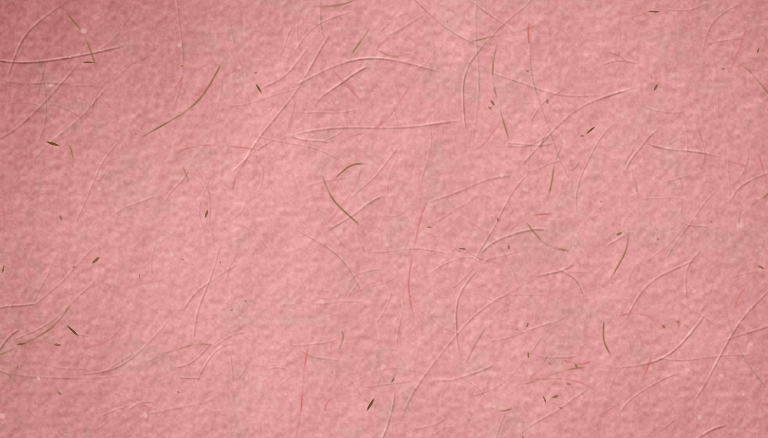
Give the GLSL for this texture, as a WebGL 2 fragment shader.

```glsl
#version 300 es
precision highp float;
// Pink handmade paper with plant fibres pressed into it. Layered value noise is
// lit as relief; curved fibres are scattered by hashed loops, as raised ridges
// or as thin coloured hairs, and small flecks are sprinkled on top.
uniform vec2 u_resolution;
out vec4 outColor;

const vec2 LIGHT = vec2(-0.5, 0.866);

// Integer hash: four random values in 0..1
vec4 random4(ivec2 cell, int seed) {
    uvec4 v = uvec4(ivec4(cell, seed, seed * 7 + 3)) * 1664525u + 1013904223u;
    for (int i = 0; i < 2; i++) {
        v.x += v.y * v.w;
        v.y += v.z * v.x;
        v.z += v.x * v.y;
        v.w += v.y * v.z;
        v ^= v >> 16;
    }
    return vec4(v >> 8) / 16777216.0;
}

float noise(vec2 p, int seed) {
    ivec2 c = ivec2(floor(p));
    vec2 f = fract(p);
    f = f * f * (3.0 - 2.0 * f);
    float low = mix(random4(c, seed).x, random4(c + ivec2(1, 0), seed).x, f.x);
    float high = mix(random4(c + ivec2(0, 1), seed).x, random4(c + ivec2(1, 1), seed).x, f.x);
    return mix(low, high, f.y);
}

mat2 turn(float a) {
    return mat2(cos(a), -sin(a), sin(a), cos(a));
}

// Slope of one noise layer towards the light
float relief(vec2 p, float scale, int seed) {
    vec2 q = p * scale;
    return noise(q - LIGHT * 0.35, seed) - noise(q + LIGHT * 0.35, seed);
}

// Curved fibre: x = signed distance, y = coverage along it, z = facing to light
vec3 fibre(vec2 p, int i, int seed, float shortest, float longest) {
    vec4 place = random4(ivec2(i, 1), seed);
    vec4 shape = random4(ivec2(i, 2), seed);
    float aspect = u_resolution.x / u_resolution.y;
    float angle = 0.8 + 1.7 * (place.z + place.w - 1.0);
    float halfLength = mix(shortest, longest, shape.x * shape.x);
    vec2 q = turn(angle) * (p - place.xy * vec2(aspect, 1.0)) / halfLength;
    if (abs(q.x) > 1.0) return vec3(1.0, 0.0, 0.0);
    float bend = (shape.y - 0.5) * 0.6;
    float phase = shape.z * 6.28;
    float curve = bend * q.x * q.x + 0.025 * sin(q.x * 4.0 + phase);
    float slope = 2.0 * bend * q.x + 0.1 * cos(q.x * 4.0 + phase);
    float d = (q.y - curve) * halfLength / sqrt(1.0 + slope * slope);
    float ends = 1.0 - smoothstep(0.75, 1.0, abs(q.x));
    return vec3(d, ends, dot(vec2(-sin(angle), cos(angle)), LIGHT));
}

float line(float d, float width) {
    float w = max(width, 0.55 / u_resolution.y);
    return exp(-d * d / (w * w));
}

void main() {
    vec2 uv = gl_FragCoord.xy / u_resolution;
    vec2 p = gl_FragCoord.xy / u_resolution.y;
    float pixel = 1.0 / u_resolution.y;

    // Uneven lighting, darker at the rim and the upper left
    float shade = 0.016;
    shade -= 0.085 * smoothstep(0.45, 1.1, length((uv - vec2(0.54, 0.5)) * vec2(1.7, 1.2)));
    shade -= 0.07 * (1.0 - smoothstep(0.0, 0.55, length(uv - vec2(0.0, 1.0))));

    // Pulp surface: soft creases, dimples and fine grain
    shade += 0.028 * (noise(p * 5.0, 1) - 0.5);
    shade += 0.03 * relief(turn(1.1) * p * vec2(0.4, 1.0), 18.0, 2);
    shade += 0.025 * relief(p, 36.0, 3) + 0.065 * relief(p, 85.0, 4);
    shade += 0.05 * (noise(p * 140.0, 5) - 0.5) + 0.05 * (noise(p * 250.0, 7) - 0.5);

    // Raised fibres: the first are bold, the rest short and faint
    float hollow = 0.0;
    for (int i = 0; i < 230; i++) {
        bool bold = i < 64;
        vec3 f = fibre(p, i, 19, bold ? 0.05 : 0.025, bold ? 0.25 : 0.13);
        if (f.y <= 0.0 || abs(f.x) > 0.02) continue;
        float r = random4(ivec2(i, 3), 19).x;
        float patchy = 0.5 + 0.8 * noise(p * 22.0 + float(i), 8);
        float strength = f.y * patchy * (bold ? mix(0.3, 1.0, r) : mix(0.15, 0.55, r));
        float w = bold ? 0.0023 : 0.0019;
        shade += strength * 0.09 * line(f.x, w);
        hollow += strength * line(f.x + 1.9 * w * f.z, w);
    }
    vec3 color = vec3(0.868, 0.594, 0.592) + shade * vec3(0.95, 1.0, 1.0);
    color -= min(hollow, 1.3) * vec3(0.16, 0.125, 0.135);
    // Greyer, slightly yellow stains in the pulp
    float stain = smoothstep(0.5, 0.85, noise(p * 11.0, 6) * 0.6 + noise(p * 45.0, 9) * 0.4);
    color += stain * vec3(-0.025, 0.008, -0.004);

    // Thin coloured hairs: olive brown ones and red ones
    for (int i = 0; i < 75; i++) {
        bool olive = i < 32;
        vec3 f = fibre(p, i, 29, 0.025, olive ? 0.15 : 0.17);
        if (f.y <= 0.0 || abs(f.x) > 0.02) continue;
        float r = random4(ivec2(i, 3), 29).x;
        vec3 tint = olive ? vec3(0.52, 0.38, 0.24) : vec3(0.79, 0.42, 0.4);
        float broken = smoothstep(0.1, 0.8, noise(p * 38.0 + float(i), 24));
        color = mix(color, tint, f.y * broken * mix(0.3, 0.9, r) * line(f.x, 0.0021));
    }

    // Flecks: pale pulp specks and bits of bark
    for (int i = 0; i < 120; i++) {
        vec4 a = random4(ivec2(i, 1), 41);
        vec4 b = random4(ivec2(i, 2), 41);
        bool pale = i < 45;
        vec2 size = pale ? vec2(0.006, 0.0045) * (0.4 + b.x)
                         : vec2(0.003 + 0.015 * pow(b.x, 4.0), 0.0014 + 0.0022 * b.x * b.y);
        vec2 q = turn(a.z * 3.14) * (p - a.xy * vec2(u_resolution.x * pixel, 1.0));
        float cover = 1.0 - smoothstep(0.55, 1.15, length(q / (size + 0.25 * pixel)));
        vec3 tint = pale ? vec3(0.93, 0.73, 0.71) : mix(vec3(0.66, 0.45, 0.33), vec3(0.36, 0.27, 0.14), b.x * b.x);
        color = mix(color, tint, cover * (pale ? 0.6 : mix(0.4, 0.9, b.x)));
    }
    outColor = vec4(clamp(color, 0.0, 1.0), 1.0);
}
```
